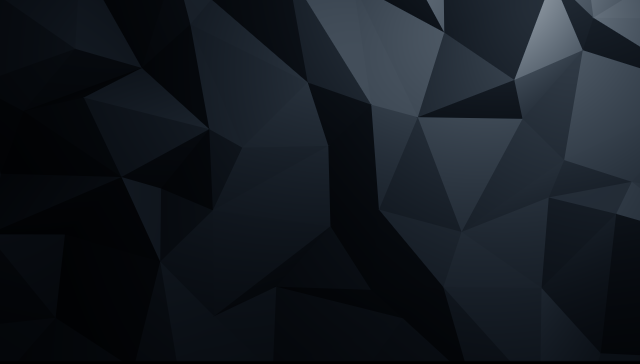
A WebGL 2 fragment shader for this background:

```glsl
#version 300 es
precision highp float;
// Dark faceted relief: a jittered grid of points is split into triangles,
// each given a flat normal from random heights and lit by a lamp that
// fades from the upper right into blue-black shadow.

uniform vec2 u_resolution;
out vec4 fragColor;

const float CELL_SIZE = 0.215;    // grid spacing, in canvas heights
const float GRID_ANGLE = 0.26;
const float JITTER = 0.8;
const float RELIEF = 0.78;        // peak height, in cells
const float LAMP_POWER = 0.52;
const float LAMP_FALLOFF = 1.72;
const float LAMP_RADIUS = 0.15;
const vec3 LIGHT_DIR = vec3(0.42, 0.5, 0.66);

float hash(vec2 p) {
    return fract(sin(dot(p, vec2(127.1, 311.7))) * 43758.5453);
}

float cross2(vec2 a, vec2 b) {
    return a.x * b.y - a.y * b.x;
}

mat2 rotation(float angle) {
    float c = cos(angle), s = sin(angle);
    return mat2(c, s, -s, c);
}

// Mesh point of a grid cell: jittered position and height.
vec3 meshPoint(vec2 cell) {
    vec2 offset = vec2(hash(cell + 3.7), hash(cell + 19.3)) - 0.5;
    return vec3(cell + 0.5 + JITTER * offset, RELIEF * hash(cell + 41.9));
}

// Signed distance to the line a-b, positive on its left.
float edgeDistance(vec2 p, vec2 a, vec2 b) {
    return cross2(b - a, p - a) / length(b - a);
}

// Smooth coverage of a counterclockwise triangle.
float coverage(vec2 p, vec3 a, vec3 b, vec3 c, float pixel) {
    float d = min(edgeDistance(p, a.xy, b.xy),
              min(edgeDistance(p, b.xy, c.xy), edgeDistance(p, c.xy, a.xy)));
    return clamp(d / pixel + 0.5, 0.0, 1.0);
}

// Flat diffuse light, with hollows darker than ridges.
float facetLight(vec2 p, vec3 a, vec3 b, vec3 c) {
    vec3 normal = normalize(cross(b - a, c - a));
    float diffuse = dot(normal, normalize(LIGHT_DIR));
    float height = a.z - dot(normal.xy, p - a.xy) / max(normal.z, 0.05);
    float hollow = mix(0.72, 1.15, clamp(height / RELIEF, 0.0, 1.0));
    return mix(0.3, 1.5, smoothstep(0.33, 1.0, diffuse)) * hollow;
}

// Adds one triangle as (weighted light, weight).
vec2 addFacet(vec2 p, vec3 a, vec3 b, vec3 c, float pixel) {
    float weight = coverage(p, a, b, c, pixel);
    return weight > 0.0 ? vec2(facetLight(p, a, b, c), 1.0) * weight : vec2(0.0);
}

// Two triangles of a quad, cut along a diagonal that lies inside it.
vec2 addQuad(vec2 p, vec2 cell, float pixel) {
    vec3 a = meshPoint(cell);
    vec3 b = meshPoint(cell + vec2(1.0, 0.0));
    vec3 c = meshPoint(cell + vec2(1.0, 1.0));
    vec3 d = meshPoint(cell + vec2(0.0, 1.0));
    vec2 ac = c.xy - a.xy, bd = d.xy - b.xy;
    bool acInside = cross2(b.xy - a.xy, ac) > 0.0 && cross2(ac, d.xy - a.xy) > 0.0;
    bool bdInside = cross2(c.xy - b.xy, bd) > 0.0 && cross2(bd, a.xy - b.xy) > 0.0;
    bool cutAC = acInside && (!bdInside || hash(cell + 67.1) > 0.6);
    return cutAC
        ? addFacet(p, a, b, c, pixel) + addFacet(p, a, c, d, pixel)
        : addFacet(p, a, b, d, pixel) + addFacet(p, b, c, d, pixel);
}

// Light of the whole mesh; a quad reaches at most one cell further.
float meshLight(vec2 p, float pixel) {
    vec2 sum = vec2(0.0);
    for (int y = -1; y <= 0; y++)
        for (int x = -1; x <= 0; x++)
            sum += addQuad(p, floor(p) + vec2(x, y), pixel);
    return sum.x / max(sum.y, 0.001);
}

// Slate tint, bluer in the shadows.
vec3 slate(float tone) {
    return pow(vec3(max(tone, 0.0001)), vec3(1.13, 1.0, 0.88));
}

void main() {
    vec2 pos = gl_FragCoord.xy / u_resolution.y;
    float aspect = u_resolution.x / u_resolution.y;

    vec2 gridPos = rotation(GRID_ANGLE) * pos / CELL_SIZE + 7.0;
    float pixel = 1.0 / (u_resolution.y * CELL_SIZE);
    float facets = meshLight(gridPos, pixel);

    // Lamp above the right half, fading faster downwards than sideways.
    vec2 toLamp = (pos - vec2(0.82 * aspect, 1.03)) * vec2(1.0, 1.2);
    float lamp = LAMP_POWER * exp(-LAMP_FALLOFF * length(vec3(toLamp, LAMP_RADIUS)));

    // Thin dark strip at the foot.
    float foot = smoothstep(0.005, 0.011, pos.y);

    fragColor = vec4(slate(lamp * facets * foot), 1.0);
}
```
